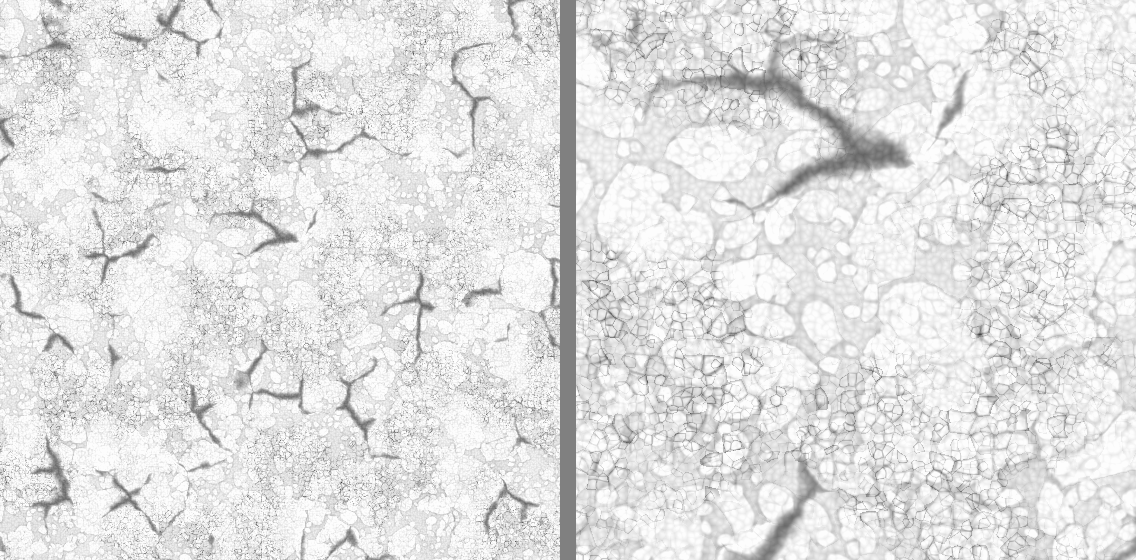
Left, the full canvas; right, a detail of the centre.
This texture map is drawn by a WebGL 2 fragment shader. Its source:

```glsl
#version 300 es
precision highp float;
// Bleached rubble: white stones of several sizes over pale grey ground.
// Cellular noise shapes stones, grit and dark crevices; layered sines
// roughen their outlines and decide where each kind gathers.

#define GROUND 0.895      // tone of the bare ground
#define STONE_COVER 0.52  // share of cells holding a stone
#define STONE_SCALE 9.0   // largest stones per canvas side
#define SOFTNESS 0.002    // width of stone edges
#define ROUGHNESS 0.006   // raggedness of outlines
#define GRIT_SCALE 88.0   // coarse grit per canvas side
#define GRIT_DEPTH 0.30   // darkness between grit grains
#define CREVICE_SCALE 11.0
#define CREVICE_WIDTH 0.20
#define CREVICE_TONE 0.40
#define MOTTLE 0.13       // contrast of the finest grain

uniform vec2 u_resolution;
out vec4 outColor;

struct Cell {
    float near;  // distance to the closest centre
    float edge;  // distance gap to the second closest
    float id;    // random value of the closest cell
};

vec3 hash3(vec2 cell) {
    uvec2 k = uvec2(ivec2(cell));
    uvec3 h = uvec3(k.x, k.y, k.x ^ (k.y << 8u)) * 1664525u + 1013904223u;
    for (int i = 0; i < 2; i++) {
        h.x += h.y * h.z;
        h.y += h.z * h.x;
        h.z += h.x * h.y;
        h ^= h >> 16u;
    }
    return vec3(h >> 8u) / 16777216.0;
}

mat2 rotation(float angle) {
    float c = cos(angle), s = sin(angle);
    return mat2(c, s, -s, c);
}

// Cellular noise whose cells are stretched in random directions
Cell cells(vec2 p) {
    vec2 base = floor(p);
    Cell c = Cell(9.0, 0.0, 0.0);
    float second = 9.0;
    for (int y = -1; y <= 1; y++) {
        for (int x = -1; x <= 1; x++) {
            vec2 cell = base + vec2(x, y);
            vec3 rnd = hash3(cell);
            vec2 offset = cell + 0.1 + 0.8 * rnd.xy - p;
            offset = rotation(rnd.z * 40.0) * offset * vec2(0.82, 1.2);
            float dist = length(offset);
            if (dist < c.near) {
                second = c.near;
                c.near = dist;
                c.id = rnd.z;
            } else {
                second = min(second, dist);
            }
        }
    }
    c.edge = second - c.near;
    return c;
}

// Sum of turned and bent sine waves, about -1 to 1
float layers(vec2 p) {
    float sum = 0.0, amplitude = 0.5;
    for (int i = 0; i < 5; i++) {
        p = rotation(1.1) * p + 2.7;
        sum += amplitude * sin(p.x + 1.4 * sin(p.y));
        p *= 1.9;
        amplitude *= 0.6;
    }
    return sum;
}

// Paint one size of stones with thin contact shadows
float addStones(float tone, vec2 p, float scale) {
    Cell c = cells(p * scale + scale);
    float present = step(1.0 - STONE_COVER, c.id);
    float radius = mix(0.32, 0.64, fract(c.id * 17.3));
    float inside = min(radius - c.near, 0.6 * c.edge) / scale;
    float body = present * smoothstep(0.0, SOFTNESS, inside);
    float shadow = present * smoothstep(-2.0 * SOFTNESS, 0.0, inside);
    tone -= 0.06 * shadow * (1.0 - body);
    return mix(tone, mix(0.95, 1.0, fract(c.id * 53.0)), body);
}

void main() {
    vec2 p = gl_FragCoord.xy / u_resolution.y;
    vec2 warp = ROUGHNESS * vec2(layers(p * 55.0), layers(p * 55.0 + 31.0));

    // Ground and stones, large to small
    float tone = GROUND + 0.03 * layers(p * 18.0 + 5.0);
    float scale = STONE_SCALE;
    for (int i = 0; i < 4; i++) {
        tone = addStones(tone, p + warp / float(i + 1), scale);
        scale *= 2.1;
    }

    // Grit: broken dark seams between tiny grains, in patches
    float gritty = smoothstep(-0.35, 0.45, layers(p * 22.0 + 9.0));
    for (int i = 1; i <= 2; i++) {
        Cell grit = cells(p * GRIT_SCALE * float(i) + 0.3 * warp);
        float seam = 1.0 - smoothstep(0.0, 0.28, grit.edge);
        tone -= GRIT_DEPTH * seam * gritty * grit.id * grit.id;
    }

    // Crevices: ragged gaps around some big stones
    Cell block = cells((p + warp) * CREVICE_SCALE + 40.0);
    float open = smoothstep(0.15, 0.85, layers(p * 17.0 + 2.0));
    float gap = 1.0 - smoothstep(0.0, CREVICE_WIDTH * open + 0.01, block.edge);
    tone = mix(tone, CREVICE_TONE, gap * sqrt(open) * 0.9);

    // Finest mottling
    tone += MOTTLE * (0.45 - cells(p * 240.0).near);
    outColor = vec4(vec3(clamp(tone, 0.2, 0.992)), 1.0);
}
```
